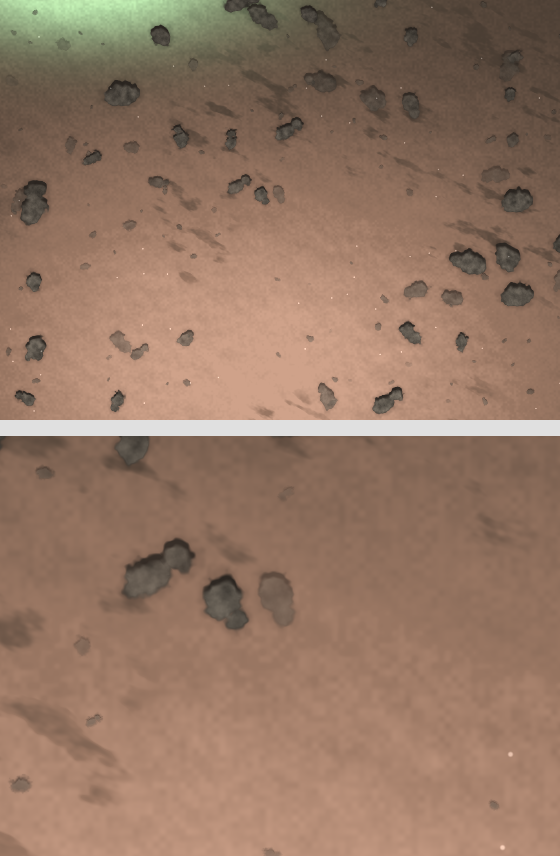
Top, the full canvas; bottom, a detail of the centre.
Give the GLSL for this texture, as a Shadertoy shader.

```glsl
const vec3 SHADOW_MUD = vec3(0.29, 0.24, 0.20);
const vec3 MID_MUD = vec3(0.61, 0.47, 0.39);
const vec3 BRIGHT_MUD = vec3(0.81, 0.635, 0.54);
const vec3 STONE = vec3(0.36, 0.335, 0.30);
const vec3 STONE_RIM = vec3(0.13, 0.11, 0.095);
const vec3 LAMP_GREEN = vec3(0.61, 0.77, 0.57);

float hash(vec2 p) {
    return fract(sin(dot(p, vec2(127.1, 311.7))) * 43758.5453);
}

vec2 hash2(vec2 p) {
    return vec2(hash(p), hash(p + 19.7));
}

float noise(vec2 p) {
    vec2 i = floor(p), f = fract(p);
    f = f * f * (3.0 - 2.0 * f);
    return mix(mix(hash(i), hash(i + vec2(1, 0)), f.x),
               mix(hash(i + vec2(0, 1)), hash(i + vec2(1, 1)), f.x), f.y);
}

float fbm(vec2 p) {
    float sum = 0.0, amp = 0.5;
    for (int i = 0; i < 4; i++) {
        sum += amp * noise(p);
        p = mat2(1.6, 1.2, -1.2, 1.6) * p;
        amp *= 0.5;
    }
    return sum;
}

mat2 rotate(float a) {
    return mat2(cos(a), sin(a), -sin(a), cos(a));
}

// Lumpy ellipse, sometimes joined by a smaller lobe
float stoneDistance(vec2 q, float radius, float seed) {
    vec2 r = rotate(seed * 6.283) * q;
    float d = length(r * vec2(0.88, 1.15)) - radius;
    float lobeSize = radius * mix(0.5, 0.8, fract(seed * 7.3));
    float lobe = length(r - vec2(radius * 1.25, radius * 0.2)) - lobeSize;
    if (fract(seed * 13.7) > 0.55) d = min(d, lobe);
    float lumps = noise(q / radius * 1.7 + seed * 50.0) - 0.5;
    float chips = noise(q / radius * 4.5 + seed * 90.0) - 0.5;
    return d + radius * (0.42 * lumps + 0.22 * chips);
}

// Scattered stones in loose clusters, with dark upper rims
vec3 addStones(vec3 col, vec2 p, float cells, float share, vec2 sizes,
               vec2 opacities, float light, float seed) {
    float grain = fbm(p * 85.0);
    vec3 body = STONE * (0.5 + 0.8 * light) * (0.55 + 0.95 * grain);
    for (int j = -1; j <= 1; j++)
    for (int i = -1; i <= 1; i++) {
        vec2 id = floor(p * cells) + vec2(i, j);
        float cluster = 0.4 + 1.2 * noise(id * 0.45 + seed);
        if (hash(id + seed) > share * cluster) continue;
        vec2 rnd = hash2(id + seed + 5.3);
        vec2 q = p - (id + 0.15 + 0.7 * rnd) / cells;
        float kind = hash(id + seed + 11.9);
        float radius = mix(sizes.x, sizes.y, kind * kind);
        float d = stoneDistance(q, radius, rnd.x);
        float above = stoneDistance(q + vec2(0.1, 0.24) * radius, radius, rnd.x);
        above = min(above, stoneDistance(q + vec2(-0.1, 0.2) * radius, radius, rnd.x));
        float upper = stoneDistance(q + vec2(0.0, 0.25) * radius * sign(q.y), radius, rnd.x);
        float rim = smoothstep(-0.25, 0.1, max(above, upper) / radius)
                  * smoothstep(-0.3, 0.5, q.y / radius);
        float opacity = mix(opacities.x, opacities.y, smoothstep(0.05, 0.45, hash(id + seed + 3.1)));
        rim = max(rim, 0.35 * smoothstep(-0.2, 0.0, d / radius));
        col *= 1.0 - 0.16 * opacity * (1.0 - smoothstep(-0.002, 0.5 * radius, d));
        float cover = 1.0 - smoothstep(-0.0022, 0.0022, d);
        col = mix(col, mix(body, STONE_RIM, 0.85 * rim), cover * opacity);
    }
    return col;
}

// Tiny pale flecks
float flecks(vec2 p, float cells, float share) {
    vec2 id = floor(p * cells);
    vec2 q = (fract(p * cells) - 0.2 - 0.6 * hash2(id + 2.7)) / cells;
    return step(hash(id + 8.1), share) * (1.0 - smoothstep(0.0008, 0.0028, length(q)));
}

void mainImage(out vec4 fragColor, in vec2 fragCoord) {
    vec2 p = fragCoord / iResolution.y;

    // Broad pool of light on the mud
    vec2 away = p - vec2(0.6, 0.07);
    float light = 0.27 + 0.53 * exp(-dot(away * away, vec2(1.15, 2.4)));
    light += 0.05 * (fbm(p * 6.0) - 0.47);

    // Soft bumps, slanting scars and fine grain
    vec2 slant = rotate(0.45) * p;
    float bumps = fbm(p * 22.0) - fbm(p * 22.0 + vec2(0.12, 0.3));
    float patches = smoothstep(0.48, 0.68, noise(p * 4.5 + 3.0));
    float scars = smoothstep(0.56, 0.72, fbm(slant * vec2(16.0, 38.0))) * patches;
    float grain = noise(p * 190.0) - 0.5;
    float tone = light * (1.0 + 0.17 * bumps - 0.24 * scars) + 0.045 * grain;
    vec3 col = mix(SHADOW_MUD, MID_MUD, smoothstep(0.0, 1.0, (tone - 0.24) / 0.40));
    col = mix(col, BRIGHT_MUD, clamp((tone - 0.60) / 0.19, 0.0, 1.0));

    // Green lamp glow at the upper left
    vec2 lamp = (p - vec2(0.20, 1.04)) / vec2(0.42, 0.15);
    float glow = exp(-dot(lamp, lamp));
    col = mix(col, LAMP_GREEN * (1.0 + 0.12 * grain + 0.2 * bumps), min(1.0, 1.2 * glow));
    col += vec3(0.16, 0.17, 0.14) * glow * glow;

    // Crumbs, buried stones and exposed stones
    col = addStones(col, p, 17.0, 0.2, vec2(0.003, 0.009), vec2(0.15, 0.5), light, 31.0);
    col = addStones(col, p, 8.0, 0.14, vec2(0.013, 0.026), vec2(0.2, 0.45), light, 57.0);
    col = addStones(col, p, 8.5, 0.42, vec2(0.015, 0.036), vec2(0.6, 0.97), light, 4.0);
    col += 0.25 * flecks(p, 16.0, 0.14);

    fragColor = vec4(clamp(col, 0.0, 1.0), 1.0);
}
```
